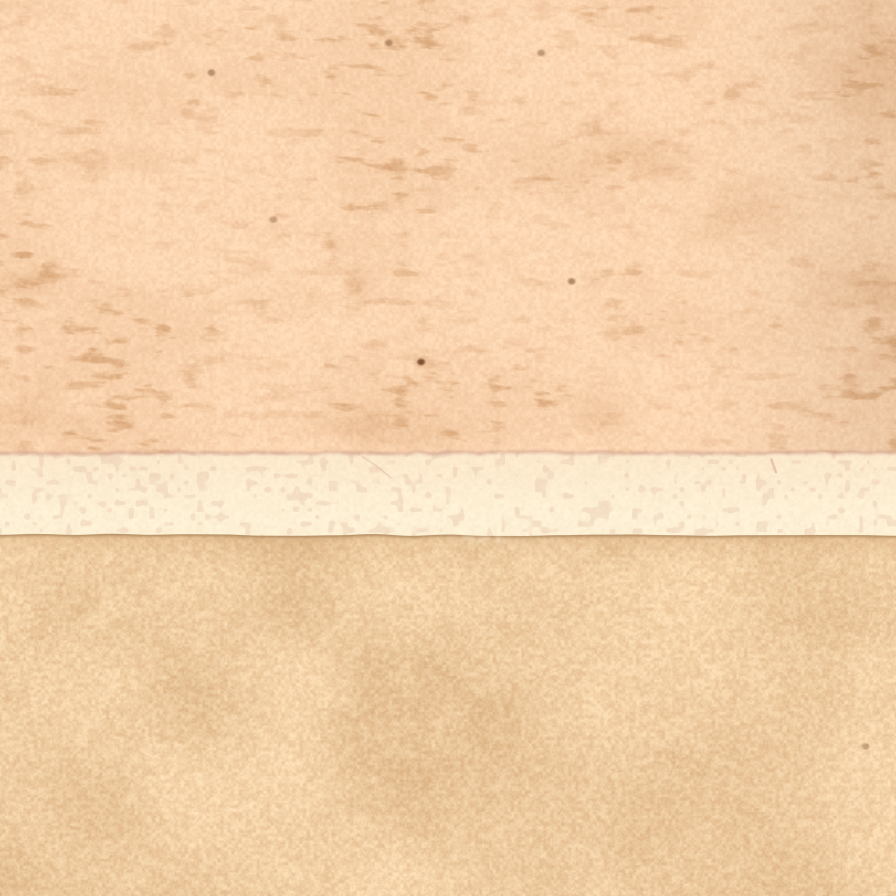
Write a WebGL 2 fragment shader that draws this texture.

```glsl
#version 300 es
precision highp float;

#define STRIP_TOP 0.4945
#define STRIP_BOTTOM 0.4035
#define EDGE_WOBBLE 0.0022
#define GRAIN_SCALE 250.0
#define GRAIN_UPPER 0.085
#define GRAIN_STRIP 0.045
#define GRAIN_LOWER 0.15
#define FIBRE_DEPTH 0.55
#define STAIN_DEPTH 0.40
#define SHADOW_WIDTH 0.012

uniform vec2 u_resolution;
out vec4 fragColor;

const vec3 PEACH = vec3(0.988, 0.842, 0.700);
const vec3 RUST = vec3(0.850, 0.650, 0.470);
const vec3 CREAM = vec3(0.995, 0.940, 0.830);
const vec3 SAND = vec3(0.945, 0.812, 0.645);
const vec3 UMBER = vec3(0.800, 0.630, 0.440);
const vec3 ROSE = vec3(0.830, 0.650, 0.570);
const vec3 SPECK = vec3(0.480, 0.300, 0.180);

// Stains: centre, radii
const vec4 STAINS[12] = vec4[12](
  vec4(0.83, 0.75, 0.060, 0.040), vec4(0.69, 0.82, 0.080, 0.045),
  vec4(0.02, 0.69, 0.050, 0.020), vec4(0.03, 0.54, 0.070, 0.040),
  vec4(0.40, 0.69, 0.014, 0.028), vec4(0.43, 0.52, 0.080, 0.022),
  vec4(0.98, 0.95, 0.090, 0.080), vec4(0.97, 0.66, 0.080, 0.060),
  vec4(0.12, 0.82, 0.060, 0.020), vec4(0.67, 0.54, 0.030, 0.030),
  vec4(0.11, 0.33, 0.100, 0.050), vec4(0.45, 0.22, 0.090, 0.100));

// Specks: centre, strength
const vec3 SPECKS[7] = vec3[7](
  vec3(0.470, 0.596, 0.95), vec3(0.236, 0.919, 0.50), vec3(0.434, 0.952, 0.50),
  vec3(0.604, 0.941, 0.45), vec3(0.638, 0.686, 0.55), vec3(0.305, 0.755, 0.40),
  vec3(0.966, 0.167, 0.40));

float hash(vec2 cell) {
  uvec2 q = uvec2(ivec2(cell)) * uvec2(1597u, 3571u);
  uint n = (q.x ^ (q.y << 7)) * 747796u + q.y * 2891u;
  n = (n ^ (n >> 15)) * 277803u;
  n = (n ^ (n >> 13)) * 668265u;
  return float((n ^ (n >> 16)) & 65535u) / 65535.0;
}

float noise(vec2 p) {
  vec2 i = floor(p), f = fract(p);
  f = f * f * (3.0 - 2.0 * f);
  return mix(mix(hash(i), hash(i + vec2(1, 0)), f.x),
             mix(hash(i + vec2(0, 1)), hash(i + vec2(1, 1)), f.x), f.y);
}

float fbm(vec2 p) {
  float sum = 0.0, amp = 0.5;
  for (int i = 0; i < 4; i++) {
    sum += amp * noise(p);
    p = mat2(1.6, 0.5, -0.5, 1.9) * p + 17.0;
    amp *= 0.5;
  }
  return sum / 0.9375;
}

float segment(vec2 p, vec2 a, vec2 b) {
  vec2 pa = p - a, ba = b - a;
  return length(pa - ba * clamp(dot(pa, ba) / dot(ba, ba), 0.0, 1.0));
}

float stroke(float d, float width, float px) {
  return 1.0 - smoothstep(width - px, width + px, d);
}

void main() {
  vec2 uv = gl_FragCoord.xy / u_resolution;
  float px = 0.7 / u_resolution.y;

  // Paper grain, tinted more strongly in blue
  float grain = 0.6 * noise(uv * GRAIN_SCALE) + 0.4 * noise(uv * GRAIN_SCALE * 1.9 + 31.0) - 0.5;
  vec3 grainTint = vec3(0.7, 1.0, 1.15) * grain;

  // Soft stains broken up by noise
  float stain = 0.0;
  for (int i = 0; i < 12; i++) {
    vec2 d = (uv - STAINS[i].xy) / STAINS[i].zw;
    stain += exp(-dot(d, d));
  }
  float blotch = fbm(uv * vec2(22.0, 34.0) + 5.0);
  stain *= STAIN_DEPTH * smoothstep(0.2, 0.75, blotch);

  // Upper sheet: horizontal fibres and mottling
  float fibre = fbm(uv * vec2(38.0, 95.0) + 60.0);
  float patches = smoothstep(0.35, 0.7, fbm(uv * vec2(7.0, 11.0) + 40.0));
  float fibreMask = smoothstep(0.56, 0.80, fibre) * (0.4 + 0.8 * patches);
  vec3 upper = mix(PEACH, RUST, clamp(FIBRE_DEPTH * fibreMask + 0.9 * stain + 0.14 * patches, 0.0, 0.8));
  upper += GRAIN_UPPER * grainTint;
  upper *= 1.0 - 0.04 * smoothstep(0.75, 1.0, uv.x);

  // Lower sheet: coarser grain and broad tone
  float tone = fbm(uv * 9.0 + 80.0);
  vec3 lower = mix(SAND, UMBER, clamp(0.8 * stain + 0.7 * (tone - 0.45), -0.12, 0.6));
  lower += GRAIN_LOWER * grainTint;

  // Cream strip
  float topEdge = STRIP_TOP + EDGE_WOBBLE * (noise(vec2(uv.x * 60.0, 3.0)) - 0.5);
  float bottomEdge = STRIP_BOTTOM - 0.0012 * uv.x
                   + EDGE_WOBBLE * (noise(vec2(uv.x * 24.0, 9.0)) - 0.5);
  float depth = (uv.y - bottomEdge) / (topEdge - bottomEdge);
  vec3 strip = CREAM - vec3(0.006, 0.026, 0.030) * smoothstep(0.2, 1.0, depth);
  strip += GRAIN_STRIP * grainTint;
  strip = mix(strip, ROSE, 0.22 * smoothstep(0.68, 0.85, noise(uv * 130.0 + 12.0)));

  // Hairs on the strip
  float hair = min(segment(uv, vec2(0.405, 0.490), vec2(0.420, 0.480)),
                   segment(uv, vec2(0.420, 0.480), vec2(0.436, 0.467)));
  strip = mix(strip, ROSE, 0.35 * stroke(hair, 0.0010, px));
  float nick = segment(uv, vec2(0.861, 0.487), vec2(0.866, 0.473));
  strip = mix(strip, ROSE, 0.55 * stroke(nick, 0.0014, px));

  // Shadow and torn fluff below the strip
  float below = max(bottomEdge - uv.y, 0.0);
  lower = mix(lower, UMBER, 0.40 * exp(-below / SHADOW_WIDTH));
  lower = mix(lower, UMBER * 0.84, 0.75 * exp(-pow(below / 0.0028, 2.0)));
  vec2 fluff = (uv - vec2(0.540, 0.398)) / vec2(0.026, 0.005);
  lower = mix(lower, CREAM, 0.6 * exp(-dot(fluff, fluff)) * noise(uv * 160.0));

  // Layers and the rosy upper seam
  vec3 color = mix(lower, strip, smoothstep(-px, px, uv.y - bottomEdge));
  color = mix(color, upper, smoothstep(-px, px, uv.y - topEdge));
  float seam = exp(-pow((uv.y - topEdge) / 0.0026, 2.0));
  color = mix(color, ROSE, seam * (0.35 + 0.4 * noise(uv * 140.0)));

  // Dark specks
  for (int i = 0; i < 7; i++) {
    float d = length((uv - SPECKS[i].xy) * vec2(0.85, 1.0));
    color = mix(color, SPECK, SPECKS[i].z * (1.0 - smoothstep(0.0015, 0.0055, d)));
  }

  fragColor = vec4(clamp(color, 0.0, 1.0), 1.0);
}
```
